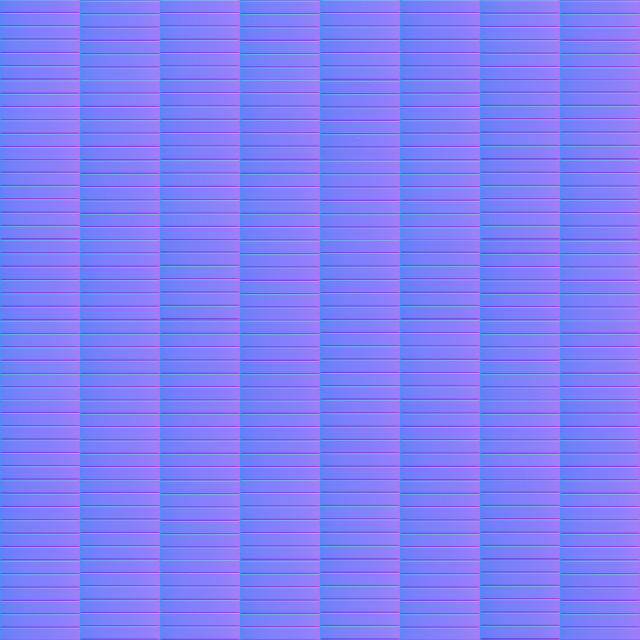
A three.js fragment shader for this texture map:

```glsl
// Tangent-space normal map of a grid of bowed tiles, each cut into finely ribbed slats.
#define TILES 8.0
#define SLATS 6.0
#define RIBS 28.0
#define JITTER 0.011
#define BOW 0.065
#define EDGE_ROLL 0.05
#define RIB_DEPTH 0.026
#define SEAM_LOW 0.20
#define SEAM_HIGH 0.16
#define TILT 0.014
#define WEAR 0.05
#define FLAT_COLOR vec3(0.512, 0.500, 0.982)

varying vec2 vUv;

float hash(vec2 p) {
  vec3 q = fract(p.xyx * vec3(0.1031, 0.1030, 0.0973));
  q += dot(q, q.yzx + 33.33);
  return fract((q.x + q.y) * q.z);
}

vec2 hash2(vec2 p) {
  return vec2(hash(p), hash(p + 57.3)) * 2.0 - 1.0;
}

float gradientNoise(vec2 p) {
  vec2 i = floor(p), f = p - i;
  vec2 u = f * f * f * (f * (f * 6.0 - 15.0) + 10.0);
  vec2 e = vec2(0.0, 1.0);
  float a = dot(hash2(i), f);
  float b = dot(hash2(i + e.yx), f - e.yx);
  float c = dot(hash2(i + e.xy), f - e.xy);
  float d = dot(hash2(i + e.yy), f - e.yy);
  return mix(mix(a, b, u.x), mix(c, d, u.x), u.y);
}

// Sparse raised flecks
float flecks(vec2 p) {
  return smoothstep(0.42, 0.75, gradientNoise(p * vec2(110.0, 150.0)));
}

void main() {
  // Tile cell with a slight offset of its own
  vec2 grid = vUv * TILES;
  vec2 tile = floor(grid);
  vec2 local = grid - tile + hash2(tile + 3.0) * JITTER * vec2(0.6, 1.0);
  local = clamp(local, 0.001, 0.999);

  // Slat inside the tile
  float row = local.y * SLATS;
  float slat = floor(row);
  float y = row - slat;
  float seam = y - step(0.5, y);
  vec2 slatId = vec2(tile.x, tile.y * SLATS + slat);

  // Sideways bow, steeper towards both ends, plus a tilt per tile
  float s = local.x * 2.0 - 1.0;
  vec2 slope = vec2(BOW * s + EDGE_ROLL * s * s * s, 0.0);
  slope += hash2(tile + 19.0) * TILT * vec2(1.0, 0.5);
  slope.y += (hash(slatId + 41.0) - 0.5) * 0.012;

  // Rounded tile ends
  float leftEnd = 1.0 - smoothstep(0.005, 0.032, local.x);
  float rightEnd = smoothstep(0.965, 0.995, local.x);
  slope += leftEnd * vec2(-0.06, 0.04) + rightEnd * vec2(0.05, -0.04);

  // Bevels: lower edge of one slat against the upper edge of the next
  float inside = 1.0 - 0.6 * max(leftEnd, rightEnd);
  float low = smoothstep(-0.03, 0.02, seam) * (1.0 - smoothstep(0.04, 0.13, seam));
  float high = (1.0 - smoothstep(-0.04, 0.02, seam)) * smoothstep(-0.12, -0.05, seam);
  slope += inside * vec2(-0.035 * low, SEAM_HIGH * high - SEAM_LOW * low);

  // Vertical ribs, of differing depth from tile to tile
  float band = smoothstep(0.16, 0.28, y) * (1.0 - smoothstep(0.70, 0.82, y));
  band *= smoothstep(0.03, 0.06, local.x) * (1.0 - smoothstep(0.94, 0.97, local.x));
  float depth = mix(0.15, 1.0, hash(tile + 71.0)) * mix(0.75, 1.0, hash(slatId));
  float rib = sin(6.28318 * RIBS * local.x) * band * depth;
  slope.x += RIB_DEPTH * rib;

  // Wear: slope of the flecks, and a faint unevenness
  vec2 e = vec2(0.001, 0.0);
  float here = flecks(vUv);
  slope += WEAR * (here - vec2(flecks(vUv + e.xy), flecks(vUv + e.yx))) * 2.0;
  slope += 0.004 * gradientNoise(vUv * vec2(40.0, 90.0));

  // Encode: steeper slopes lose blue, seams are slightly shaded
  vec3 color = FLAT_COLOR + vec3(slope, -0.8 * dot(slope, slope));
  color.b -= inside * (0.055 * low + 0.022 * high);
  gl_FragColor = vec4(clamp(color, 0.0, 1.0), 1.0);
}
```
